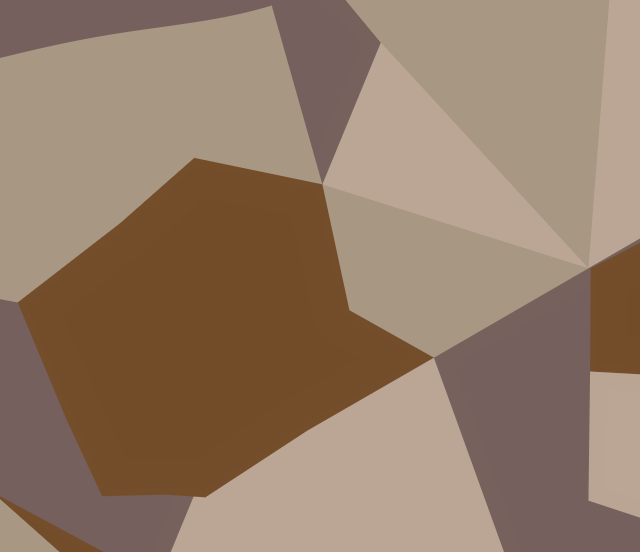
A WebGL 2 fragment shader for this background:

```glsl
#version 300 es
precision highp float;
// Flat angular patches in brown, beige, rose and mauve with faintly hazy borders.

uniform vec2 u_resolution;
out vec4 outColor;

#define BEIGE vec3(0.66, 0.595, 0.515)
#define ROSE vec3(0.735, 0.652, 0.588)
#define BROWN vec3(0.447, 0.294, 0.157)
#define MAUVE vec3(0.457, 0.375, 0.363)
#define HAZE vec3(0.60, 0.50, 0.42)
#define HAZE_AMOUNT 0.05
#define HAZE_WIDTH 0.05

// Corners shared by several patches, in units of the canvas height
const vec2 HUB = vec2(0.584, 0.666);
const vec2 FORK = vec2(0.786, 0.352);
const vec2 PEAK = vec2(0.690, 0.923);
const vec2 STAR = vec2(1.066, 0.514);
const vec2 APEX = vec2(0.492, 0.991);
const vec2 LEDGE = vec2(1.069, 0.327);

// Outline of the large central patch, clockwise
const int BLOB_SIZE = 11;
const vec2 BLOB[BLOB_SIZE] = vec2[](
  vec2(0.352, 0.714), HUB, vec2(0.633, 0.438), FORK,
  vec2(0.557, 0.220), vec2(0.372, 0.099), vec2(0.300, 0.104),
  vec2(0.185, 0.101), vec2(0.120, 0.241), vec2(0.032, 0.452),
  vec2(0.218, 0.596));

// Signed distance to a line, negative on the right of a -> b
float side(vec2 p, vec2 a, vec2 b) {
  return dot(p - a, normalize(vec2(a.y - b.y, b.x - a.x)));
}

// Convex clockwise quadrilateral
float quad(vec2 p, vec2 a, vec2 b, vec2 c, vec2 d) {
  return max(max(side(p, a, b), side(p, b, c)),
             max(side(p, c, d), side(p, d, a)));
}

// Signed distance to the central patch
float blob(vec2 p) {
  float nearest = 10.0, sgn = 1.0;
  for (int i = 0; i < BLOB_SIZE; i++) {
    vec2 a = BLOB[i], b = BLOB[(i + 1) % BLOB_SIZE];
    vec2 e = b - a, w = p - a;
    nearest = min(nearest, length(w - e * clamp(dot(w, e) / dot(e, e), 0.0, 1.0)));
    bool crosses = (a.y > p.y) != (b.y > p.y);
    if (crosses && w.x < e.x * w.y / e.y) sgn = -sgn;
  }
  return sgn * nearest;
}

// Wavy upper border of the left beige patch
float ridge(float x) {
  return 0.895 + 0.17 * x + 0.008 * sin(9.0 * x) + 0.019 * pow(abs(x) / APEX.x, 4.0);
}

// Lay a patch over the canvas with a smooth edge and a faint inner haze
void paint(inout vec3 canvas, vec3 ink, float d) {
  vec3 shade = mix(ink, HAZE, HAZE_AMOUNT * exp(min(d, 0.0) / HAZE_WIDTH));
  canvas = mix(canvas, shade, clamp(0.5 - d * u_resolution.y, 0.0, 1.0));
}

void main() {
  vec2 p = gl_FragCoord.xy / u_resolution.y;
  vec3 color = ROSE;

  // Upper left: mauve wedge, then the beige field below the ridge
  vec2 crest = vec2(0.560, 1.080);
  paint(color, MAUVE, max(side(p, crest, PEAK), side(p, PEAK, HUB)));
  float field = max(side(p, APEX, HUB), p.y - ridge(p.x));
  paint(color, BEIGE, max(field, side(p, vec2(0.032, 0.452), vec2(0.0, 0.458))));

  // Upper right and middle beige facets
  paint(color, BEIGE, quad(p, PEAK, crest, vec2(1.110, 1.080), STAR));
  paint(color, BEIGE, quad(p, HUB, STAR, FORK, vec2(0.550, 0.400)));

  // Lower right: mauve ground with brown and rose facets
  paint(color, MAUVE, max(side(p, FORK, STAR), side(p, vec2(0.913, 0.0), FORK)));
  paint(color, BROWN, quad(p, STAR + vec2(0.004, 0.0), vec2(1.300, 0.632),
                           vec2(1.300, 0.314), LEDGE));
  paint(color, ROSE, quad(p, LEDGE, vec2(1.300, 0.314),
                          vec2(1.300, 0.016), vec2(1.066, 0.093)));

  // Lower left corner sliver
  paint(color, BROWN, side(p, vec2(0.0, 0.101), vec2(0.188, 0.0)));
  paint(color, BEIGE, side(p, vec2(0.0, 0.096), vec2(0.108, 0.0)));

  // Large central patch
  paint(color, BROWN, blob(p));

  outColor = vec4(color, 1.0);
}
```
